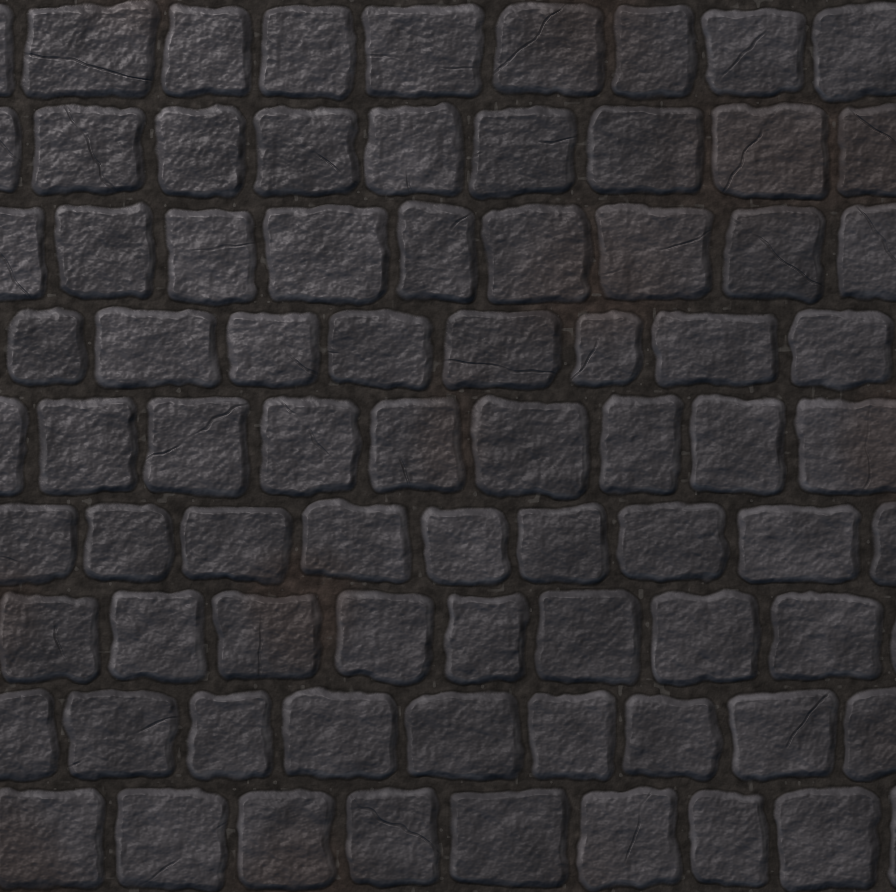
This texture is drawn by a Shadertoy shader. Its source:

```glsl
// Worn dark cobblestones: nine uneven rows of eight stones set in dark soil.

const int ROWS = 9;
const float COLUMNS = 8.0;
// Row boundaries from the bottom, and each row's shift in stone widths
const float ROW_EDGE[10] = float[10](0.0, 0.12, 0.23, 0.342, 0.44, 0.561, 0.657, 0.774, 0.886, 1.0);
const float ROW_SHIFT[9] = float[9](0.0, 0.54, 0.85, 0.59, 0.2, 0.92, 0.375, 0.3, 0.3);

const float JOINT_JITTER = 0.28;    // spread of the upright joints, in stone widths
const float JOINT_HALF = 0.0052;
const float CORNER = 0.015;
const float MAX_TILT = 0.04;
const float EDGE_WEAR = 0.006;
const float EDGE_CHIPS = 0.003;
const float STONE_HEIGHT = 0.0062;
const float ROUGHNESS = 0.0058;
const float GRAIN = 0.0009;
const float CRACK_SHARE = 0.45;     // share of stones that are cracked
const float CRACK_DEPTH = 0.0007;
const float NORMAL_STEP = 0.0013;

const vec3 LIGHT_DIR = vec3(-0.42, 0.57, 0.71);
const vec3 STONE_COLOR = vec3(0.207, 0.199, 0.207);
const vec3 SOIL_COLOR = vec3(0.158, 0.146, 0.138);
const vec3 STAIN_COLOR = vec3(0.2, 0.165, 0.15);
const vec3 PEBBLE_COLOR = vec3(0.27, 0.26, 0.25);
const vec3 SHEEN_COLOR = vec3(1.0, 0.97, 0.95);
const vec3 SKY_BOUNCE = vec3(0.0, 0.022, 0.05);

struct Stone {
    float dist;   // signed distance to the outline, negative inside
    vec2 local;   // position from the stone centre
    vec2 id;
};

float hash(vec2 p) {
    return fract(sin(dot(p, vec2(127.1, 311.7))) * 43758.5);
}

float noise(vec2 p) {
    vec2 i = floor(p), f = fract(p);
    f = f * f * (3.0 - 2.0 * f);
    return mix(mix(hash(i), hash(i + vec2(1, 0)), f.x),
               mix(hash(i + vec2(0, 1)), hash(i + vec2(1, 1)), f.x), f.y);
}

float fbm(vec2 p) {
    float sum = 0.0, amp = 0.5;
    for (int i = 0; i < 4; i++) {
        sum += amp * noise(p);
        p = mat2(1.6, 1.2, -1.2, 1.6) * p + 7.3;
        amp *= 0.5;
    }
    return sum;
}

// Upright joint position in stone widths, repeating across the canvas
float joint(float k, float row) {
    return k + JOINT_JITTER * (hash(vec2(mod(k, COLUMNS) + 3.0, row + 11.0)) - 0.5);
}

Stone stoneAt(vec2 p) {
    // Warp the grid so that rows and joints wander
    vec2 q = p + 0.009 * (vec2(noise(p * 13.0), noise(p * 13.0 + 40.0)) - 0.5)
               + 0.005 * (vec2(noise(p * 42.0), noise(p * 42.0 + 60.0)) - 0.5);
    int row = 0;
    for (int i = 1; i < ROWS; i++) row += int(q.y > ROW_EDGE[i]);
    float r = float(row);

    float u = q.x * COLUMNS - ROW_SHIFT[row];
    float k = floor(u);
    if (u < joint(k, r)) k -= 1.0;
    else if (u > joint(k + 1.0, r)) k += 1.0;
    vec2 lo = vec2((joint(k, r) + ROW_SHIFT[row]) / COLUMNS, ROW_EDGE[row]);
    vec2 hi = vec2((joint(k + 1.0, r) + ROW_SHIFT[row]) / COLUMNS, ROW_EDGE[row + 1]);

    // Slightly turned rounded box with a chipped outline
    Stone s;
    s.id = vec2(mod(k, COLUMNS), r);
    float tilt = MAX_TILT * (2.0 * hash(s.id + 23.0) - 1.0);
    s.local = mat2(cos(tilt), -sin(tilt), sin(tilt), cos(tilt)) * (q - 0.5 * (lo + hi));
    float shrink = 0.0025 * hash(s.id + 31.0);
    vec2 b = abs(s.local) - 0.5 * (hi - lo) + JOINT_HALF + shrink + CORNER;
    s.dist = length(max(b, 0.0)) + min(max(b.x, b.y), 0.0) - CORNER
           + EDGE_WEAR * (noise(p * 32.0 + s.id * 7.0) - 0.5)
           + EDGE_CHIPS * (noise(p * 95.0 + s.id * 3.0) - 0.5);
    return s;
}

// Thin, broken crack across some of the stones
float crack(Stone s) {
    float angle = 6.28 * hash(s.id + 47.0);
    float offset = 0.05 * (hash(s.id + 53.0) - 0.5);
    float wander = 0.007 * (noise(s.local * 60.0 + s.id * 5.0) - 0.5);
    float line = abs(dot(s.local, vec2(cos(angle), sin(angle))) + offset + wander);
    float broken = smoothstep(0.3, 0.6, noise(s.local * 28.0 + s.id * 9.0));
    return broken * step(hash(s.id + 61.0), CRACK_SHARE) * (1.0 - smoothstep(0.0003, 0.002, line));
}

float height(vec2 p, Stone s) {
    float dome = 1.0 - smoothstep(-0.008, 0.002, s.dist);
    float relief = ROUGHNESS * (fbm(p * vec2(42.0, 54.0) + s.id * 3.0) - 0.5) + GRAIN * noise(p * 210.0);
    float top = STONE_HEIGHT + relief - CRACK_DEPTH * crack(s);
    return mix(0.0026 * fbm(p * 85.0), top, dome);
}

void mainImage(out vec4 fragColor, in vec2 fragCoord) {
    vec2 p = fragCoord / iResolution.xy;
    Stone s = stoneAt(p);

    // Surface normal from height differences
    vec2 dx = vec2(NORMAL_STEP, 0.0), dy = dx.yx;
    float h = height(p, s);
    vec2 slope = vec2(height(p + dx, stoneAt(p + dx)), height(p + dy, stoneAt(p + dy))) - h;
    vec3 n = normalize(vec3(-slope / NORMAL_STEP, 1.0));

    // Soil with grit, pebbles and contact shadow
    float stain = smoothstep(0.66, 0.9, noise(p * 6.0 + 2.0));
    vec3 soil = mix(SOIL_COLOR, STAIN_COLOR, 0.6 * stain) * (0.65 + 0.7 * fbm(p * 110.0));
    soil = mix(soil, PEBBLE_COLOR, 0.6 * smoothstep(0.84, 0.96, noise(p * 130.0)));
    soil *= mix(0.68, 1.0, smoothstep(0.0, 0.004, s.dist));

    // Stone with its own tone, mottling and dirt
    vec3 stone = STONE_COLOR * (0.92 + 0.16 * hash(s.id + 71.0)) * (0.78 + 0.46 * fbm(p * 22.0));
    stone = mix(stone, STAIN_COLOR, 0.4 * stain) * (1.0 - 0.16 * crack(s));
    float edge = max(0.0022, 1.0 / iResolution.y);
    float mask = 1.0 - smoothstep(-edge, edge, s.dist);

    // Light is strongest at the upper left
    float glow = exp(-2.5 * dot(p - vec2(0, 1), p - vec2(0, 1)));
    vec3 light = normalize(LIGHT_DIR);
    float diffuse = max(dot(n, light), 0.0);
    float sheen = pow(max(dot(n, normalize(light + vec3(0, 0, 1))), 0.0), 24.0);
    float rim = exp(-pow((s.dist + 0.0045) / 0.0022, 2.0));

    vec3 color = mix(soil, stone, mask) * (0.3 + 1.0 * diffuse) * (0.97 + 0.18 * glow);
    color += mask * SHEEN_COLOR * sheen * (0.055 + 0.14 * glow);
    color += mask * rim * 0.06 * smoothstep(0.3, 0.8, noise(p * 40.0));
    color += mask * SKY_BOUNCE * max(-n.y, 0.0);
    fragColor = vec4(color, 1.0);
}
```
